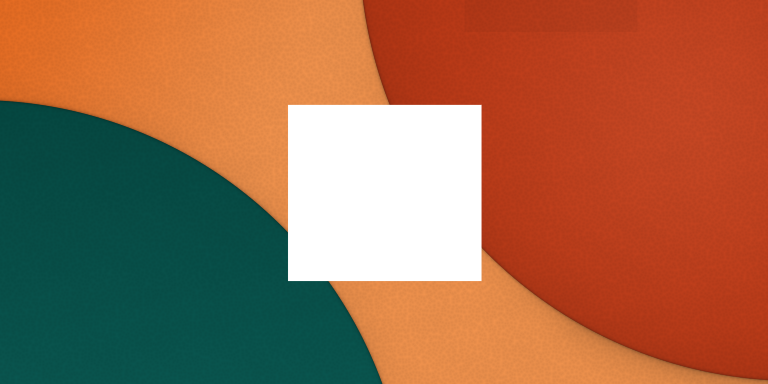
Give the GLSL for this background, as a Shadertoy shader.

```glsl
vec2 hash2(vec2 p) {
    vec3 q = fract(p.xyx * vec3(0.1031, 0.103, 0.0973));
    q += dot(q, q.yzx + 33.33);
    return fract((q.xx + q.yz) * q.zy);
}

// Distance to the nearest scattered cell point
float cellular(vec2 p) {
    vec2 cell = floor(p), f = fract(p);
    float nearest = 2.0;
    for (int y = -1; y <= 1; y++)
        for (int x = -1; x <= 1; x++) {
            vec2 o = vec2(x, y);
            nearest = min(nearest, length(o + hash2(cell + o) - f));
        }
    return nearest;
}

float boxDistance(vec2 p, vec2 halfSize) {
    vec2 d = abs(p) - halfSize;
    return length(max(d, 0.0)) + min(max(d.x, d.y), 0.0);
}

float fill(float d) {
    float pixel = 1.0 / iResolution.y;
    return 1.0 - smoothstep(-0.6 * pixel, 0.6 * pixel, d);
}

// Soft shadow outside, flat paint inside, thin dark rim on the cut
vec3 paperDisc(vec3 below, vec3 paint, float d, float shadow) {
    below *= 1.0 - shadow * exp(-max(d, 0.0) * 28.0);
    vec3 color = mix(below, paint, fill(d));
    return color * (1.0 - 0.28 * exp(-abs(d) * 300.0));
}

void mainImage(out vec4 fragColor, in vec2 fragCoord) {
    vec2 uv = fragCoord / iResolution.xy;
    vec2 p = vec2(uv.x * 2.0, uv.y);

    // Orange sheet, deeper toward the upper left
    float warmth = smoothstep(-0.15, 1.0, p.x + 0.55 * (1.0 - p.y));
    vec3 color = mix(vec3(0.87, 0.40, 0.12), vec3(0.905, 0.55, 0.29), warmth);

    // Rust disc with a pale band and darker borders
    float rustDist = length(p - vec2(2.071, 1.143)) - 1.135;
    float sheen = exp(-3.5 * dot(p - vec2(1.8, 0.7), p - vec2(1.8, 0.7)));
    vec3 rust = mix(vec3(0.695, 0.205, 0.075), vec3(0.755, 0.27, 0.135), sheen);
    rust *= 1.0 - 0.07 * exp(rustDist * 12.0);
    rust *= 1.0 - 0.04 * fill(boxDistance(p - vec2(1.435, 1.0), vec2(0.225, 0.083)));
    float lowerShadow = 0.04 + 0.14 * smoothstep(1.25, 1.6, p.x);
    color = paperDisc(color, rust, rustDist, lowerShadow);

    // Green disc
    float greenDist = length(p - vec2(-0.06, -0.384)) - 1.1235;
    vec3 green = mix(vec3(0.035, 0.325, 0.30), vec3(0.025, 0.29, 0.265), uv.y * 2.0);
    color = paperDisc(color, green, greenDist, 0.06);

    // Paper grain: fine cells over broad mottling
    float grain = cellular(p * 115.0) - 0.45;
    float mottle = sin(p.x * 23.0 + 2.0 * sin(p.y * 17.0)) * sin(p.y * 29.0 + p.x * 11.0);
    color *= 1.0 + 0.07 * grain + 0.008 * mottle;

    // White panel
    float panel = boxDistance(p - vec2(1.002, 0.4975), vec2(0.252, 0.2295));
    color = mix(color, vec3(1.0), fill(panel));

    fragColor = vec4(color, 1.0);
}
```
